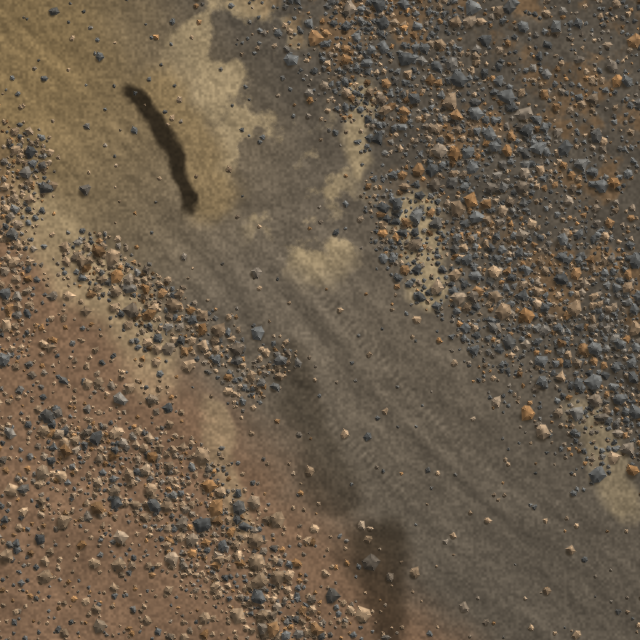
Reproduce this texture procedurally as a WebGL 2 fragment shader.

```glsl
#version 300 es
precision highp float;
// Rocky quarry slope: a worn diagonal dirt track between banks of broken stone.
uniform vec2 u_resolution;
out vec4 fragColor;

const float TAU = 6.28319, FINEST_CELLS = 125.0, LAYER_RATIO = 0.66, RELIEF = 0.10, GRIT = 0.22;
const int STONE_LAYERS = 4;
const vec2 LIGHT = vec2(0.53, 0.85);
const vec3 SOIL = vec3(0.41, 0.37, 0.315), DARK_SOIL = vec3(0.31, 0.285, 0.25);
const vec3 OCHRE = vec3(0.51, 0.43, 0.30), RED_EARTH = vec3(0.50, 0.39, 0.30);
const vec3 PALE = vec3(0.67, 0.59, 0.45), SHADOW = vec3(0.16, 0.135, 0.10);
const vec3 SLATE = vec3(0.35, 0.35, 0.34), TAN_STONE = vec3(0.57, 0.48, 0.38);
const vec3 RUST = vec3(0.56, 0.40, 0.24);

float hash(vec2 p) {
  vec3 q = fract(p.xyx * 0.1031);
  q += dot(q, q.yzx + 33.33);
  return fract((q.x + q.y) * q.z);
}
float noise(vec2 p) {
  vec2 i = floor(p), f = fract(p);
  f = f * f * (3.0 - 2.0 * f);
  return mix(mix(hash(i), hash(i + vec2(1, 0)), f.x),
             mix(hash(i + vec2(0, 1)), hash(i + 1.0), f.x), f.y);
}
float fbm(vec2 p) {
  float sum = 0.0, amp = 0.5;
  for (int i = 0; i < 6; i++) {
    sum += amp * noise(p);
    p = mat2(1.6, 1.2, -1.2, 1.6) * p + 7.3;
    amp *= 0.52;
  }
  return sum;
}
// Soft stroke between two ends: 1 on its spine, 0 beyond its width
float stroke(vec2 p, vec4 ends, float width) {
  vec2 d = ends.zw - ends.xy, q = p - ends.xy;
  float dist = length(q - d * clamp(dot(q, d) / dot(d, d), 0.0, 1.0));
  return 1.0 - smoothstep(width * 0.35, width, dist);
}
// Chance of a stone at a place: rubble banks and loose scatter
float rubble(vec2 p) {
  p += 0.06 * (vec2(noise(p * 13.0), noise(p * 13.0 + 40.0)) - 0.5);
  float bank = stroke(p, vec4(0.62, 0.92, 0.95, 0.42), 0.19);
  bank = max(bank, stroke(p, vec4(0.66, 0.68, 0.84, 0.46), 0.13));
  bank = max(bank, stroke(p, vec4(0.02, 0.76, 0.02, 0.48), 0.07));
  bank = max(bank, stroke(p, vec4(0.16, 0.58, 0.40, 0.43), 0.065));
  bank = max(bank, stroke(p, vec4(0.10, 0.29, 0.30, 0.25), 0.10));
  bank = max(bank, stroke(p, vec4(0.26, 0.26, 0.46, 0.02), 0.10));
  float side = p.x + p.y;
  float scatter = 0.2 - 0.2 * smoothstep(0.55, 0.72, side) + 0.25 * smoothstep(1.25, 1.5, side);
  return 0.02 + max(scatter, bank * (0.35 + 0.6 * noise(p * 19.0)));
}
// One grid of faceted stones with soft shadows
vec3 addStones(vec3 col, vec2 p, float cells, float seed) {
  vec2 g = p * cells;
  float px = cells / u_resolution.y;
  for (int k = 0; k < 9; k++) {
    vec2 id = floor(g) + vec2(k % 3 - 1, k / 3 - 1), key = id + seed;
    vec2 centre = id + 0.2 + 0.6 * vec2(hash(key), hash(key + 51.0));
    if (hash(key + 17.0) > rubble(centre / cells)) continue;
    vec2 q = g - centre, face = LIGHT;
    float size = mix(0.22, 0.46, hash(key + 83.0)), d = -9.0;
    for (int i = 0; i < 6; i++) {
      float r = hash(key + float(i) * 9.7), a = (float(i) + 0.8 * r) * TAU / 6.0;
      vec2 dir = vec2(cos(a), sin(a));
      float f = dot(q, dir) - size * (0.6 + 0.5 * fract(r * 7.0));
      if (f > d) { d = f; face = dir; }
    }
    float shade = length(q + LIGHT * size * 0.5) - size * 0.8;
    col = mix(col, SHADOW, 0.62 - 0.62 * smoothstep(-0.14, 0.14, shade));
    float warm = hash(key + 29.0) + 0.35 - 0.35 * smoothstep(0.8, 1.15, (centre.x + centre.y) / cells);
    vec3 tint = mix(SLATE, TAN_STONE, smoothstep(0.45, 0.95, warm));
    tint = mix(tint, RUST, 0.7 * step(0.88, hash(key + 63.0)));
    float lit = 0.93 + 0.42 * dot(face, LIGHT) * smoothstep(-0.8, -0.3, d / size);
    lit *= 0.75 + 0.4 * hash(key + 37.0) + 0.2 * (noise(g * 5.0) - 0.5);
    col = mix(col, tint * lit, 1.0 - smoothstep(-px, px, d));
  }
  return col;
}
// Broad earth colours, worn track and bare outcrops
vec3 ground(vec2 p) {
  vec2 w = p + 0.09 * (vec2(fbm(p * 9.0), fbm(p * 9.0 + 31.0)) - 0.5);
  float across = (w.x + w.y - 1.0) * 0.707, along = (p.x - p.y) * 0.707, patches = fbm(p * 17.0 + 5.0);
  vec3 col = mix(SOIL, DARK_SOIL, smoothstep(0.08, 0.30, across) * 0.75);
  col = mix(col, DARK_SOIL, 0.55 * smoothstep(0.1, 0.5, along));
  col = mix(col, OCHRE, smoothstep(0.1, 0.6, -along) * (1.0 - smoothstep(0.0, 0.28, across)));
  col = mix(col, RED_EARTH, smoothstep(0.12, 0.26, -across) * 0.9);
  col = mix(col, RUST, 0.4 * smoothstep(0.2, 0.3, across) * smoothstep(0.52, 0.68, patches));
  // Drag streaks and ribbed wheel marks
  float road = 1.0 - smoothstep(0.05, 0.16, abs(across + 0.02));
  float lane = (p.x + p.y - 1.0) * 0.707 + 0.012 * sin(along * 7.0);
  col *= 1.0 + 0.22 * road * (noise(vec2(along * 5.0, lane * 70.0)) - 0.5);
  float wheel = 1.0 - smoothstep(0.007, 0.014, abs(abs(lane + 0.03) - 0.06));
  wheel *= smoothstep(-0.1, 0.0, along) * (1.0 - smoothstep(0.2, 0.45, along));
  col *= 1.0 - wheel * (0.06 + 0.07 * sin(along * TAU * 85.0));
  // Pale ridges and crumbling yellow outcrops
  float ridge = stroke(w, vec4(0.08, 0.65, 0.24, 0.45), 0.08);
  ridge = max(ridge, 0.7 * stroke(w, vec4(0.33, 0.37, 0.39, 0.17), 0.03));
  ridge = max(ridge, 0.8 * stroke(w, vec4(0.91, 0.34, 0.99, 0.22), 0.04));
  float crust = stroke(w, vec4(0.36, 0.95, 0.50, 0.65), 0.13) * smoothstep(0.46, 0.62, patches);
  crust = max(crust, stroke(w, vec4(0.56, 0.86, 0.57, 0.74), 0.035));
  crust = max(crust, stroke(w, vec4(0.64, 0.65, 0.67, 0.55), 0.045));
  col = mix(col, PALE, max(ridge * 0.65, crust * 0.75));
  // Eroded cut with its lit lip, and shaded hollows
  col = mix(col, OCHRE * 1.1, 0.7 * stroke(w, vec4(0.25, 0.87, 0.35, 0.71), 0.06));
  float cut = stroke(w, vec4(0.205, 0.87, 0.315, 0.70), 0.024);
  cut = max(cut, 0.65 * stroke(w, vec4(0.59, 0.16, 0.61, 0.03), 0.07));
  cut = max(cut, 0.4 * stroke(w, vec4(0.46, 0.42, 0.53, 0.24), 0.05));
  return mix(col, SHADOW, cut * 0.9);
}
void main() {
  vec2 p = gl_FragCoord.xy / u_resolution.y;
  float slope = (fbm(p * 11.0) - fbm(p * 11.0 + LIGHT * 0.07)) / 0.07;
  vec3 col = ground(p) * (1.0 + clamp(slope * RELIEF, -0.4, 0.35));
  for (int i = 0; i < STONE_LAYERS; i++)
    col = addStones(col, p, FINEST_CELLS * pow(LAYER_RATIO, float(i)), float(i) * 131.0);
  fragColor = vec4(col * (1.0 + GRIT * (noise(p * 240.0) - 0.5)), 1.0);
}
```
